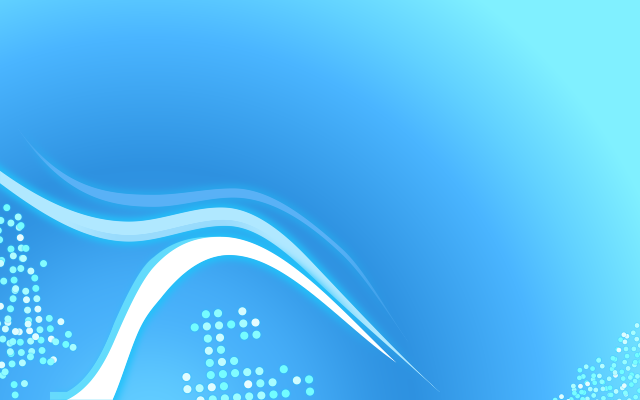
Reproduce this background procedurally as a WebGL 1 fragment shader.

```glsl
precision highp float;
// Blue radial backdrop with three glowing swoosh ribbons and clusters of luminous dots.

uniform vec2 u_resolution;

const vec3 GLOW_CYAN = vec3(0.13, 0.76, 0.98);
const vec3 DOT_CYAN = vec3(0.46, 1.0, 1.0);
const vec3 PALE_BLUE = vec3(0.69, 0.91, 1.0);

float hash(vec2 p) {
  return fract(sin(dot(p, vec2(127.1, 311.7))) * 43758.5453);
}

// Concentric shades around a point below the canvas
vec3 backdrop(vec2 p) {
  float r = length(p - vec2(0.375, -0.083));
  vec3 colour = mix(vec3(0.38, 0.80, 1.0), vec3(0.28, 0.69, 0.98), smoothstep(0.05, 0.35, r));
  colour = mix(colour, vec3(0.18, 0.57, 0.88), smoothstep(0.3, 0.67, r));
  colour = mix(colour, vec3(0.29, 0.71, 1.0), clamp((r - 0.67) / 0.32, 0.0, 1.0));
  colour = mix(colour, vec3(0.38, 0.82, 1.0), clamp((r - 0.99) / 0.16, 0.0, 1.0));
  return mix(colour, vec3(0.50, 0.94, 1.0), clamp((r - 1.15) / 0.21, 0.0, 1.0));
}

// Cubic between two knots (x, height, slope); gives height and slope
vec2 hermite(float x, vec3 a, vec3 b) {
  float h = b.x - a.x;
  float t = clamp((x - a.x) / h, 0.0, 1.0);
  float u = 1.0 - t;
  float rise = b.y - a.y;
  float y = a.y + rise * t * t * (3.0 - 2.0 * t) + h * t * u * (a.z * u - b.z * t);
  float slope = 6.0 * rise / h * t * u + a.z * u * (1.0 - 3.0 * t) + b.z * t * (3.0 * t - 2.0);
  return vec2(y, slope);
}

// Approximate signed distance above a curve through five knots
float curve(vec2 p, vec3 a, vec3 b, vec3 c, vec3 d, vec3 e) {
  vec2 s = hermite(p.x, a, b);
  if (p.x > b.x) s = hermite(p.x, b, c);
  if (p.x > c.x) s = hermite(p.x, c, d);
  if (p.x > d.x) s = hermite(p.x, d, e);
  return (p.y - s.x) / sqrt(1.0 + s.y * s.y);
}

// Signed distance to the strip between two curves, limited in x
float strip(vec2 p, float top, float bottom, float left, float right) {
  return max(max(top, -bottom), max(left - p.x, p.x - right));
}

float fill(float d, float pixel) {
  return 1.0 - smoothstep(-0.6 * pixel, 0.6 * pixel, d);
}

float halo(float d, float width) {
  return exp(-pow(max(d, 0.0) / width, 2.0));
}

float inEllipse(vec2 p, vec4 e) {
  return step(length((p - e.xy) / e.zw), 1.0);
}

// Tilted grid of dots, kept at random inside three ellipses (centre, radii)
vec3 addDots(vec3 colour, vec2 p, vec2 origin, float pitch, float tilt, float density,
             vec4 a, vec4 b, vec4 c, float pixel) {
  mat2 turn = mat2(cos(tilt), sin(tilt), -sin(tilt), cos(tilt));
  vec2 cell = floor((p - origin) * turn / pitch + 0.5);
  vec2 centre = origin + turn * cell * pitch;
  float inside = max(inEllipse(centre, a), max(inEllipse(centre, b), inEllipse(centre, c)));
  float keep = inside * step(hash(cell + origin * 7.0), density);
  float d = length(p - centre);
  float glow = 1.0 - smoothstep(0.2 * pitch, 0.52 * pitch, d);
  colour = mix(colour, GLOW_CYAN, 0.65 * glow * keep);
  vec3 tint = mix(DOT_CYAN, vec3(0.95, 1.0, 1.0), pow(hash(cell + 31.7), 1.5));
  return mix(colour, tint, 0.95 * keep * fill(d - 0.33 * pitch, pixel));
}

void main() {
  float pixel = 1.0 / u_resolution.y;
  vec2 p = gl_FragCoord.xy * pixel;
  vec3 colour = backdrop(p);

  // Dot clusters: left, centre, right
  vec4 a = vec4(0.04, 0.15, 0.155, 0.085);
  vec4 b = vec4(0.02, 0.24, 0.075, 0.25);
  vec4 c = vec4(0.115, 0.35, 0.04, 0.04);
  colour = addDots(colour, p, vec2(0.012, 0.01), 0.026, 0.1, 0.52, a, b, c, pixel);
  colour = addDots(colour, p, vec2(0.0, 0.02), 0.026, -0.25, 0.45, a, b, c, pixel);
  colour = addDots(colour, p, vec2(0.55, 0.156), 0.0305, 0.08, 0.75,
    vec4(0.615, 0.035, 0.17, 0.065), vec4(0.56, 0.18, 0.085, 0.06), vec4(0.54, 0.1, 0.03, 0.05), pixel);
  a = vec4(1.58, 0.03, 0.15, 0.09);
  b = vec4(1.62, 0.06, 0.09, 0.14);
  c = vec4(1.41, 0.0, 0.04, 0.012);
  colour = addDots(colour, p, vec2(1.5, 0.02), 0.018, 0.5, 0.6, a, b, c, pixel);
  colour = addDots(colour, p, vec2(1.51, 0.01), 0.018, 0.15, 0.5, a, b, c, pixel);

  // Faint upper ribbon
  float top = curve(p, vec3(0.046, 0.677, -1.35), vec3(0.385, 0.513, 0.0), vec3(0.583, 0.529, 0.0), vec3(0.854, 0.379, -0.9), vec3(1.02, 0.146, -1.45));
  float bottom = curve(p, vec3(0.046, 0.677, -1.5), vec3(0.385, 0.483, 0.0), vec3(0.583, 0.506, 0.0), vec3(0.854, 0.365, -0.95), vec3(1.02, 0.146, -1.4));
  float d = strip(p, top, bottom, 0.046, 1.02);
  float fade = smoothstep(0.04, 0.15, p.x) * (1.0 - smoothstep(0.8, 1.02, p.x));
  colour = mix(colour, GLOW_CYAN, 0.35 * fade * halo(d, 0.014));
  colour = mix(colour, vec3(0.37, 0.70, 0.97), (0.25 + 0.65 * fade) * fill(d, pixel));

  // Pale middle ribbon with a darker lower fold
  top = curve(p, vec3(0.0, 0.573, -0.72), vec3(0.323, 0.446, 0.0), vec3(0.563, 0.481, -0.05), vec3(0.771, 0.354, -1.05), vec3(1.098, 0.021, -0.92));
  bottom = curve(p, vec3(0.0, 0.542, -0.75), vec3(0.323, 0.396, 0.0), vec3(0.573, 0.435, -0.05), vec3(0.771, 0.317, -0.95), vec3(1.098, 0.021, -0.9));
  d = strip(p, top, bottom, 0.0, 1.098);
  fade = 1.0 - smoothstep(0.8, 1.08, p.x);
  colour = mix(colour, GLOW_CYAN, 0.75 * fade * halo(d, 0.014));
  float fold = fill(bottom + 0.5 * top, pixel) * smoothstep(0.15, 0.3, p.x) * (1.0 - smoothstep(0.55, 0.7, p.x));
  colour = mix(colour, mix(PALE_BLUE, vec3(0.60, 0.86, 0.99), fold), fill(d, pixel));

  // White lower ribbon with a cyan rim on its rising side
  top = curve(p, vec3(0.167, 0.0, 0.5), vec3(0.285, 0.146, 2.3), vec3(0.385, 0.333, 1.1), vec3(0.552, 0.408, 0.0), vec3(0.99, 0.094, -0.95));
  bottom = curve(p, vec3(0.281, 0.0, 2.2), vec3(0.344, 0.167, 2.3), vec3(0.406, 0.26, 1.25), vec3(0.573, 0.3625, 0.0), vec3(0.99, 0.094, -0.7));
  d = strip(p, top, bottom, 0.167, 0.99);
  fade = 1.0 - smoothstep(0.75, 0.98, p.x);
  colour = mix(colour, GLOW_CYAN, 0.85 * fade * halo(d, 0.016));
  float rim = strip(p, top - 0.018 * (1.0 - smoothstep(0.35, 0.56, p.x)), bottom, 0.125, 0.552);
  colour = mix(colour, vec3(0.42, 0.88, 0.99), 0.85 * fill(rim, pixel));
  colour = mix(colour, vec3(1.0), fill(d, pixel));

  gl_FragColor = vec4(colour, 1.0);
}
```
